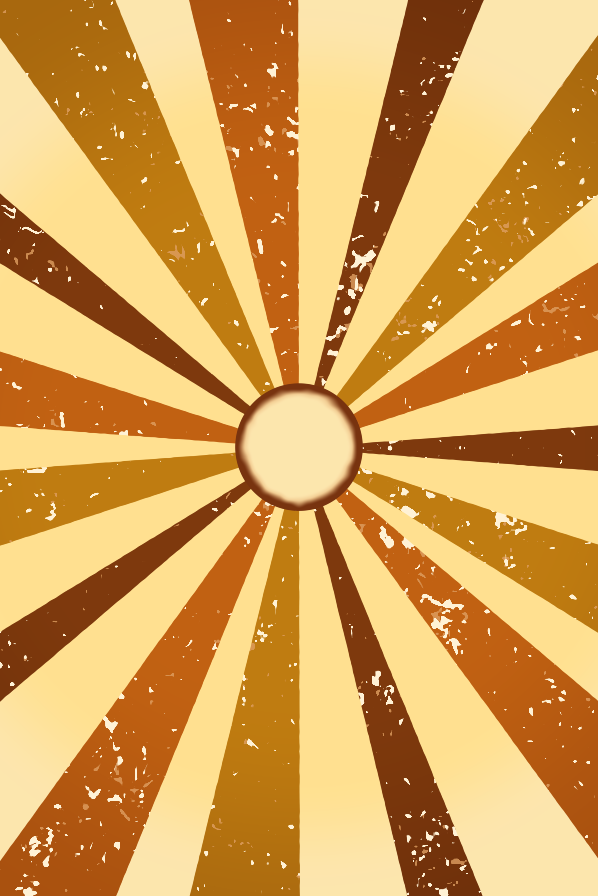
Reproduce this background procedurally as a WebGL 1 fragment shader.

```glsl
precision highp float;
// Retro sunburst: fifteen rays in three browns around a rimmed cream disc.
// The rays are angular bands repeated five times by mod; thresholded
// noise, denser in a few worn patches, chips flecks of paint off them.

uniform vec2 u_resolution;

#define SECTOR 72.0                    // degrees per group of three rays
#define BROWN_RAY vec2(-4.4, 4.3)      // ray edges in degrees
#define ORANGE_RAY vec2(18.1, 31.8)
#define GOLD_RAY vec2(40.3, 54.1)
#define HUB_RADIUS 0.0712              // lengths in canvas heights
#define HUB_CENTER vec2(0.0, 0.001)
#define FLECK_SCALE 115.0
#define FLECK_LEVEL 0.83
#define WEAR_RIGHT vec2(0.105, -0.118)
#define WEAR_LOWER vec2(0.160, -0.190)
#define WEAR_LEFT vec2(-0.184, -0.380)
#define WEAR_TOP vec2(0.064, 0.185)

const vec3 CREAM = vec3(1.0, 0.88, 0.565);
const vec3 PALE_CREAM = vec3(0.99, 0.90, 0.68);
const vec3 BROWN = vec3(0.495, 0.225, 0.05);
const vec3 ORANGE = vec3(0.755, 0.38, 0.07);
const vec3 GOLD = vec3(0.75, 0.485, 0.065);
const vec3 RIM = vec3(0.47, 0.20, 0.06);
const vec3 CHIP = vec3(1.0, 0.95, 0.84);
const vec3 TAN = vec3(0.87, 0.62, 0.38);

float hash(vec2 p) {
  vec3 q = fract(p.xyx * 0.1031);
  q += dot(q, q.yzx + 33.33);
  return fract((q.x + q.y) * q.z);
}

float noise(vec2 p) {
  vec2 i = floor(p);
  vec2 f = fract(p);
  f = f * f * (3.0 - 2.0 * f);
  vec2 e = vec2(1.0, 0.0);
  return mix(mix(hash(i), hash(i + e.xy), f.x),
             mix(hash(i + e.yx), hash(i + e.xx), f.x), f.y);
}

float roughNoise(vec2 p) {
  return 0.65 * noise(p) + 0.35 * noise(p * 2.3 + 17.0);
}

// Soft spot around a worn place
float patchAt(vec2 p, vec2 center, float size) {
  vec2 d = (p - center) / size;
  return exp(-dot(d, d));
}

// Coverage of a ray between two angles at distance r
float rayMask(float angle, vec2 edges, float r, float aa) {
  float d = radians(min(angle - edges.x, edges.y - angle)) * r;
  return smoothstep(-aa, aa, d);
}

float wearAmount(vec2 p) {
  float wear = 0.13 * smoothstep(0.35, 0.9, noise(p * 14.0 + 40.0));
  wear += 0.20 * patchAt(p, WEAR_RIGHT, 0.030);
  wear += 0.18 * patchAt(p, WEAR_LOWER, 0.030);
  wear += 0.15 * patchAt(p, WEAR_LEFT, 0.065);
  wear += 0.12 * patchAt(p, WEAR_TOP, 0.040);
  return min(wear, 0.25);
}

void main() {
  vec2 p = (gl_FragCoord.xy - 0.5 * u_resolution) / u_resolution.y;
  float aa = 0.6 / u_resolution.y;
  float r = length(p);

  // Cream ground, paler toward the corners
  vec3 color = mix(CREAM, PALE_CREAM, smoothstep(0.37, 0.49, r));

  // Rays, slightly ragged and darker outward
  float angle = degrees(atan(p.y, p.x + 0.00001));
  angle = mod(angle + 10.0, SECTOR) - 10.0;
  angle += degrees(0.0005 * (noise(p * 180.0) - 0.5) / max(r, 0.02));
  float brown = rayMask(angle, BROWN_RAY, r, aa);
  float orange = rayMask(angle, ORANGE_RAY, r, aa);
  float gold = rayMask(angle, GOLD_RAY, r, aa);
  float ray = brown + orange + gold;
  vec3 paint = (BROWN * brown + ORANGE * orange + GOLD * gold) / max(ray, 0.001);
  paint *= mix(vec3(1.0), vec3(0.88, 0.84, 0.85), smoothstep(0.28, 0.58, r));

  // Chipped flecks, leaning along the local ray
  vec2 dir = p / max(r, 0.001);
  vec2 q = p * FLECK_SCALE;
  q += dir * 1.6 * (noise(q * 0.6 + 9.0) - 0.5);
  float level = FLECK_LEVEL - wearAmount(p);
  float tanFleck = smoothstep(0.0, 0.04, roughNoise(q + 70.0) - level - 0.05);
  float chip = smoothstep(0.0, 0.04, roughNoise(q) - level);
  paint = mix(paint, TAN, 0.8 * tanFleck);
  paint = mix(paint, CHIP, chip);
  color = mix(color, paint, ray);

  // Central disc: solid rim melting into a cream middle
  vec2 h = p - HUB_CENTER;
  float hubR = length(h);
  float blur = hubR + 0.004 * (noise(h * 90.0) - 0.5);
  vec3 hub = mix(PALE_CREAM, TAN, 0.55 * smoothstep(0.053, 0.063, blur));
  hub = mix(hub, RIM, smoothstep(0.058, 0.067, blur));
  color = mix(color, hub, smoothstep(aa, -aa, hubR - HUB_RADIUS));

  gl_FragColor = vec4(color, 1.0);
}
```
